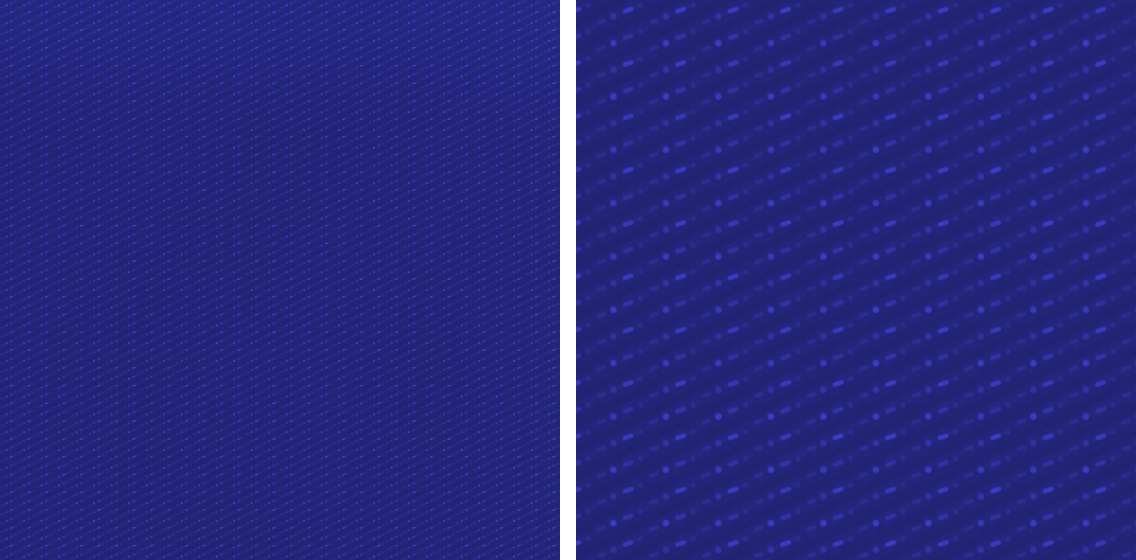
Left: the whole. Right: its middle third, enlarged.
This texture is drawn by a WebGL 2 fragment shader. Its source:

```glsl
#version 300 es
precision highp float;
// Deep blue woven cloth: fine slanted ribs with small bright stitches.
uniform vec2 u_resolution;
out vec4 fragColor;

const vec2 REPEATS = vec2(32.0, 63.0);
const vec2 CELL_SIZE = vec2(1.0, 0.5);
const vec2 GRAINS = vec2(5.0, 3.0);
const vec3 SHADE = vec3(0.131, 0.136, 0.445);
const vec3 CLOTH = vec3(0.144, 0.149, 0.488);
const vec3 SHEEN = vec3(0.165, 0.168, 0.56);
const vec3 THREAD = vec3(0.232, 0.24, 0.79);

float hash(vec2 p) {
  vec3 q = fract(vec3(p.xyx) * 0.1031);
  q += dot(q, q.yzx + 33.33);
  return fract((q.x + q.y) * q.z);
}

// Distance to the nearest jittered point, repeating with the given period.
float cellular(vec2 p, vec2 period) {
  vec2 id = floor(p);
  float nearest = 2.0;
  for (int y = -1; y <= 1; y++) {
    for (int x = -1; x <= 1; x++) {
      vec2 c = id + vec2(x, y);
      vec2 key = mod(c, period);
      vec2 seed = c + vec2(hash(key + 3.0), hash(key + 17.0));
      nearest = min(nearest, distance(p, seed));
    }
  }
  return nearest;
}

float segment(vec2 p, vec2 a, vec2 b) {
  vec2 d = b - a;
  return length(p - a - d * clamp(dot(p - a, d) / dot(d, d), 0.0, 1.0));
}

// Smooth-edged coverage of a shape with the given radius.
float stitch(float dist, float radius, float blur) {
  return 1.0 - smoothstep(radius - blur, radius + blur, dist);
}

// Slanted rib: a light crest that falls into a shaded valley.
float rib(vec2 p) {
  float phase = 2.0 * p.y - p.x;
  return 0.5 + 0.38 * cos(6.28318 * phase) + 0.12 * sin(12.56637 * phase);
}

// Broad, slow variation of the light over the cloth.
float lighting(vec2 uv) {
  float top = 0.08 * smoothstep(0.75, 1.0, uv.y);
  float side = 0.025 * smoothstep(0.7, 1.0, uv.x);
  float waves = 0.005 * sin(uv.x * 11.0 + 2.0 * sin(uv.y * 5.0));
  return 0.99 + top + side + waves;
}

void main() {
  vec2 uv = gl_FragCoord.xy / u_resolution;
  vec2 p = uv * REPEATS * CELL_SIZE;
  vec2 id = floor(p / CELL_SIZE);
  vec2 q = p - id * CELL_SIZE;
  float blur = max(0.025, 0.4 * REPEATS.x / u_resolution.x);

  // Ribbed ground with fine grain that repeats with the weave
  float crest = rib(p);
  vec2 grainPeriod = GRAINS * vec2(1.0, 2.0);
  float grain = 1.0 - smoothstep(0.15, 0.4, cellular(p / CELL_SIZE * GRAINS, grainPeriod));
  vec3 color = mix(SHADE, CLOTH, crest);
  color = mix(color, SHEEN, 0.4 * grain * crest);

  // Each repeat carries a dash, a dot and two fainter flecks
  float wear = mix(0.8, 1.0, hash(id));
  float oddRow = mod(id.y, 2.0);
  float dash = stitch(segment(q, vec2(0.6, 0.29), vec2(0.72, 0.33)), 0.042, blur);
  float knot = stitch(distance(q, vec2(0.38, 0.19)), 0.06, blur);
  float fleck = stitch(distance(q, vec2(0.9, 0.40)), 0.045, blur);
  fleck += stitch(segment(q, vec2(0.1, 0.08), vec2(0.2, 0.11)), 0.035, blur);
  float thread = dash * mix(0.6, 1.0, oddRow) + knot * mix(1.0, 0.6, oddRow) + 0.35 * fleck;
  color = mix(color, THREAD, clamp(thread * wear, 0.0, 1.0));

  fragColor = vec4(color * lighting(uv), 1.0);
}
```
